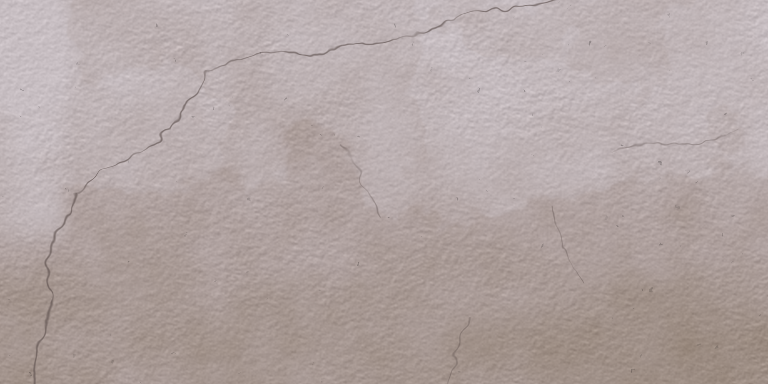
Reproduce this texture procedurally as a WebGL 1 fragment shader.

```glsl
precision highp float;
uniform vec2 u_resolution;

#define GRAIN_SCALE 100.0
#define GRAIN_CONTRAST 0.085
#define SPECKLE_CONTRAST 0.028
#define STAIN_LEVEL 0.52
#define STAIN_DEPTH 0.20
#define MOTTLE_DEPTH 0.42
#define CRACK_WANDER 0.07
#define CRACK_JITTER 0.014
#define CRACK_WIDTH 0.0014
#define CRACK_DEPTH 0.62
#define PIT_GRID 42.0
#define PIT_CHANCE 0.035

const vec3 PALE_LILAC = vec3(0.757, 0.717, 0.727);
const vec3 WARM_GREY = vec3(0.684, 0.629, 0.620);
const vec3 DAMP_BROWN = vec3(0.600, 0.538, 0.495);
const vec3 CRACK_SHADOW = vec3(0.36, 0.31, 0.30);

float hash(vec2 p) {
  vec3 q = fract(p.xyx * 0.1031);
  q += dot(q, q.yzx + 33.33);
  return fract((q.x + q.y) * q.z);
}

float noise(vec2 p) {
  vec2 cell = floor(p);
  vec2 f = fract(p);
  f = f * f * (3.0 - 2.0 * f);
  float low = mix(hash(cell), hash(cell + vec2(1.0, 0.0)), f.x);
  float high = mix(hash(cell + vec2(0.0, 1.0)), hash(cell + 1.0), f.x);
  return mix(low, high, f.y);
}

float fbm(vec2 p) {
  float sum = 0.0;
  float amp = 0.5;
  for (int i = 0; i < 5; i++) {
    sum += amp * noise(p);
    p = mat2(1.6, 1.2, -1.2, 1.6) * p + 17.3;
    amp *= 0.5;
  }
  return sum / 0.97;
}

// Trowelled surface height, slightly stretched along a slant
float plaster(vec2 p) {
  vec2 g = mat2(0.85, 0.25, -0.35, 1.1) * p * GRAIN_SCALE;
  return 0.65 * noise(g) + 0.4 * noise(g * 1.7 + 31.0) + 0.4 * noise(g * 0.45 + 11.0);
}

// Coverage of a thin line from a to b
float crack(vec2 p, vec2 a, vec2 b, float width) {
  vec2 d = b - a;
  float along = clamp(dot(p - a, d) / dot(d, d), 0.0, 1.0);
  float pixel = 1.0 / u_resolution.y;
  float cover = min(1.0, 2.2 * width / pixel);
  return cover * (1.0 - smoothstep(0.0, width + pixel, length(p - a - d * along)));
}

// Sparse ragged pits of uneven depth
float pits(vec2 p) {
  vec2 g = p * PIT_GRID + 0.5 * vec2(noise(p * 130.0), noise(p * 130.0 + 50.0));
  vec2 cell = floor(g);
  vec2 centre = 0.3 + 0.4 * vec2(hash(cell + 5.0), hash(cell + 71.0));
  float radius = mix(0.05, 0.15, hash(cell + 23.0));
  float soft = PIT_GRID / u_resolution.y;
  float spot = 1.0 - smoothstep(radius - 0.5 * soft, radius + 0.6 * soft, length(fract(g) - centre));
  return spot * step(hash(cell + 113.0), PIT_CHANCE) * mix(0.3, 1.0, hash(cell + 9.0));
}

// 0 is dry pale plaster, 1 is damp brown
float dampness(vec2 p) {
  float cloud = fbm(p * 2.6 + 3.0);
  float fine = fbm(p * 9.0 + 40.0);
  float rise = STAIN_LEVEL - p.y + 0.55 * (cloud - 0.5) + 0.22 * (fine - 0.5);
  float dryCorner = (1.0 - smoothstep(0.13, 0.20, p.x)) * smoothstep(0.25, 0.45, p.y);
  float stain = smoothstep(-0.015, 0.025, rise) * (1.0 - dryCorner);
  float patches = smoothstep(0.56, 0.59, fbm(p * 3.2 + 9.0)) * smoothstep(0.4, 0.7, p.y);
  float streaks = noise(vec2(p.x * 16.0, p.y * 1.6)) - 0.5;
  float corner = smoothstep(0.9, 2.0, p.x) * (1.0 - smoothstep(0.0, 0.5, p.y));
  float tone = mix(0.62, 0.04, smoothstep(0.0, 1.0, p.y));
  tone += STAIN_DEPTH * (stain - 0.5) + 0.15 * patches + 0.07 * streaks;
  tone += MOTTLE_DEPTH * (fine - 0.5) + 0.24 * corner - 0.16 * dryCorner;
  return tone;
}

void main() {
  vec2 p = gl_FragCoord.xy / u_resolution.y;

  // Stained base colour
  float damp = clamp(dampness(p), -0.15, 1.1);
  vec3 colour = mix(PALE_LILAC, WARM_GREY, min(damp * 2.0, 1.0));
  colour = mix(colour, DAMP_BROWN, max(damp * 2.0 - 1.0, 0.0));

  // Grain lit from above, with fine sand speckle
  float relief = plaster(p) - plaster(p + vec2(-0.0025, 0.0055));
  float roughness = 0.5 + fbm(p * 7.0 + 60.0);
  colour += GRAIN_CONTRAST * roughness * relief;
  colour += SPECKLE_CONTRAST * (noise(p * 230.0 + 7.0) - 0.5);
  colour *= 1.0 - 0.24 * pits(p);

  // Main crack climbing from lower left to the top
  vec2 q = p + CRACK_WANDER * (vec2(fbm(p * 6.0), fbm(p * 6.0 + 27.0)) - 0.5);
  q += CRACK_JITTER * (vec2(noise(p * 38.0), noise(p * 38.0 + 19.0)) - 0.5);
  float wide = CRACK_WIDTH * (0.3 + 1.4 * noise(p * 22.0));
  float line = crack(q, vec2(0.08, -0.05), vec2(0.18, 0.50), wide * 1.5);
  line = max(line, crack(q, vec2(0.18, 0.50), vec2(0.46, 0.67), wide * 0.7));
  line = max(line, crack(q, vec2(0.46, 0.67), vec2(0.53, 0.82), wide));
  line = max(line, crack(q, vec2(0.53, 0.82), vec2(0.97, 0.90), wide * 0.8));
  line = max(line, crack(q, vec2(0.97, 0.90), vec2(1.58, 1.04), wide));

  // Faint hairlines
  float hair = crack(q, vec2(0.90, 0.62), vec2(1.00, 0.44), wide * 0.8);
  hair = max(hair, crack(q, vec2(1.43, 0.46), vec2(1.53, 0.26), wide * 0.8));
  hair = max(hair, crack(q, vec2(1.16, -0.03), vec2(1.23, 0.18), wide));
  hair = max(hair, crack(q, vec2(1.60, 0.60), vec2(1.92, 0.66), wide * 0.7));
  colour = mix(colour, CRACK_SHADOW, CRACK_DEPTH * max(line, 0.6 * hair));

  gl_FragColor = vec4(clamp(colour, 0.0, 1.0), 1.0);
}
```
